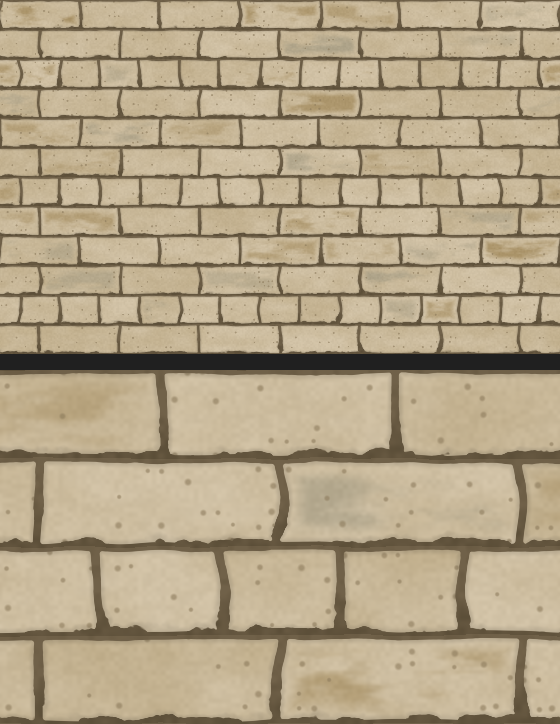
Top: the whole. Bottom: its middle third, enlarged.
A WebGL 2 fragment shader for this texture:

```glsl
#version 300 es
precision highp float;
// Seamless cream brick wall: stretcher courses with every fourth course of headers.

uniform vec2 u_resolution;
out vec4 fragColor;

// Layout, lengths in course heights
const float COURSES = 12.0;
const float STRETCHERS = 7.0;
const float WALL_WIDTH = 18.963;
const float HALF_JOINT = 0.044;
const float CORNER = 0.035;
const float JOINT_SWAY = 0.13;
const float BED_SWAY = 0.035;
const float RAGGED_EDGE = 0.085;

// Colours
const vec3 CREAM = vec3(0.82, 0.76, 0.65);
const vec3 TAN = vec3(0.755, 0.685, 0.55);
const vec3 OCHRE = vec3(0.66, 0.57, 0.40);
const vec3 GREY = vec3(0.67, 0.63, 0.53);
const vec3 PIT = vec3(0.55, 0.48, 0.36);
const vec3 MORTAR = vec3(0.44, 0.38, 0.285);
const vec3 SHADOW = vec3(0.34, 0.29, 0.205);

// Wear
const float STAINED_SHARE = 0.26;
const float PIT_SHARE = 0.13;
const float GRAIN = 0.035;

float hash(vec2 p) {
    vec3 q = fract(p.xyx * 0.1031);
    q += dot(q, q.yzx + 33.33);
    return fract((q.x + q.y) * q.z);
}

// Value noise that wraps over a whole number of cells
float noise(vec2 uv, vec2 cells) {
    vec2 p = uv * cells, i = floor(p), f = fract(p);
    f = f * f * (3.0 - 2.0 * f);
    vec2 a = mod(i, cells), b = mod(i + 1.0, cells);
    return mix(mix(hash(a), hash(vec2(b.x, a.y)), f.x),
               mix(hash(vec2(a.x, b.y)), hash(b), f.x), f.y);
}

float layered(vec2 uv, vec2 cells) {
    float sum = 0.0, weight = 0.5;
    for (int k = 0; k < 4; k++) {
        sum += weight * noise(uv, cells);
        cells *= 2.0;
        weight *= 0.5;
    }
    return sum / 0.9375;
}

// One small dot in a random few of the wrapping cells
float pits(vec2 uv, vec2 cells) {
    vec2 p = uv * cells, id = mod(floor(p), cells);
    vec2 centre = 0.35 + 0.3 * vec2(hash(id + 11.0), hash(id + 47.0));
    float radius = mix(0.2, 0.35, hash(id + 83.0));
    float dotShape = 1.0 - smoothstep(0.3 * radius, radius, length(fract(p) - centre));
    return dotShape * step(1.0 - PIT_SHARE, hash(id + 5.0));
}

void main() {
    vec2 uv = gl_FragCoord.xy / u_resolution;
    float pixel = COURSES / u_resolution.y;

    // Courses and bricks, with slightly wandering joints
    vec2 wall = uv * vec2(WALL_WIDTH, COURSES);
    wall.x += JOINT_SWAY * (noise(uv, vec2(28.0, 24.0)) - 0.5);
    wall.y += BED_SWAY * (noise(uv, vec2(42.0, 12.0)) - 0.5);
    float course = mod(COURSES - 1.0 - floor(wall.y), COURSES);
    float kind = mod(course, 4.0);
    float count = kind == 2.0 ? 2.0 * STRETCHERS : STRETCHERS;
    float shift = kind == 0.0 ? 0.0 : 0.5;
    float along = wall.x / WALL_WIDTH * count + shift;
    vec2 id = vec2(mod(floor(along), count), course);
    vec2 size = vec2(WALL_WIDTH / count, 1.0);
    vec2 local = (vec2(fract(along), fract(wall.y)) - 0.5) * size;

    // Rounded brick with a chipped lower edge
    float chips = layered(uv, vec2(70.0, 48.0));
    vec2 q = abs(local) - 0.5 * size + HALF_JOINT + CORNER;
    float edge = length(max(q, 0.0)) + min(max(q.x, q.y), 0.0) - CORNER;
    float lower = smoothstep(0.1, -0.4, local.y);
    edge += RAGGED_EDGE * max(chips - 0.42, 0.0) * (0.5 + 2.0 * lower);
    float brickMask = 1.0 - smoothstep(-0.6 * pixel, 0.6 * pixel, edge);

    // Brick face: tone, mottling and stains
    float cloud = layered(uv, vec2(28.0, 30.0));
    float tone = 0.65 * hash(id + 3.0) + 1.1 * (cloud - 0.5) + 0.1;
    vec3 face = mix(CREAM, TAN, clamp(tone, 0.0, 1.0));
    float stained = step(1.0 - STAINED_SHARE, hash(id + 29.0));
    float patches = smoothstep(0.34, 0.68, layered(uv, vec2(21.0, 36.0)));
    float inner = smoothstep(0.02, 0.28, -edge);
    vec3 stain = mix(OCHRE, GREY, step(0.55, hash(id + 61.0)));
    float strength = stained * mix(0.45, 0.95, hash(id + 71.0));
    face = mix(face, stain, strength * patches * inner);

    // Grain, pits and a darker rim
    face += GRAIN * (noise(uv, vec2(360.0, 228.0)) - 0.5);
    face = mix(face, PIT, 0.6 * pits(uv, vec2(120.0, 76.0)));
    face *= 1.0 - 0.1 * smoothstep(-0.07, 0.0, edge);

    // Mortar, shaded under the bricks
    float grit = noise(uv, vec2(240.0, 152.0));
    float shade = 0.55 * lower + 0.5 * (grit - 0.4);
    vec3 mortar = mix(MORTAR, SHADOW, clamp(shade, 0.0, 1.0));

    fragColor = vec4(mix(mortar, face, brickMask), 1.0);
}
```
